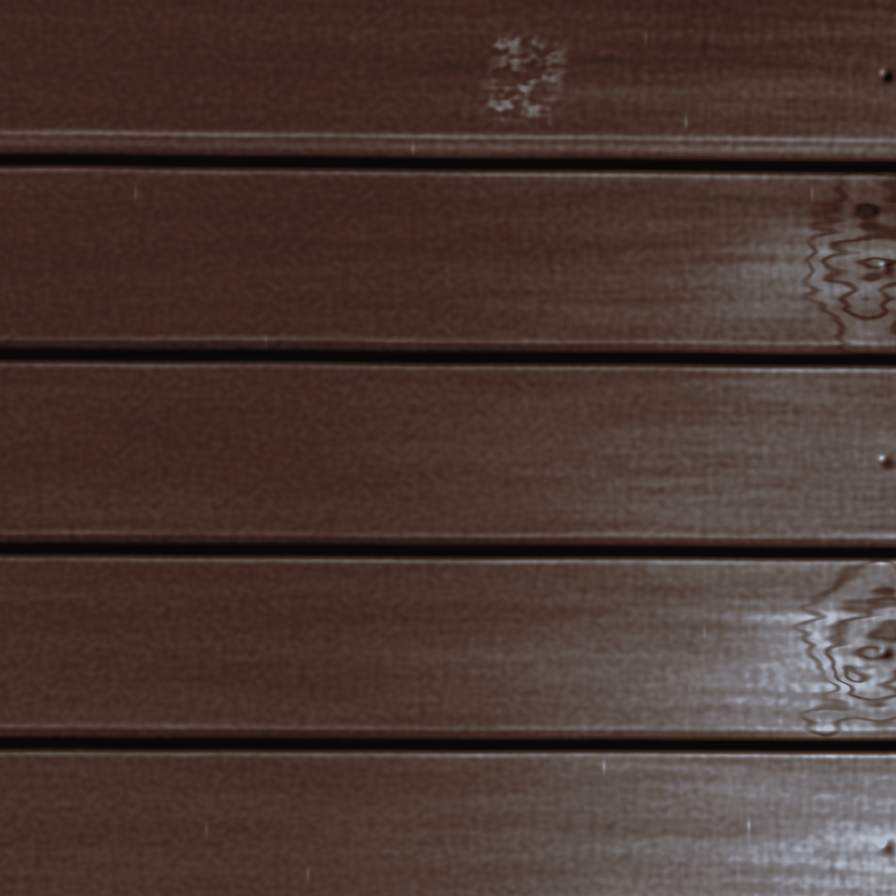
This texture is drawn by a three.js fragment shader. Its source:

```glsl
varying vec2 vUv;

const float PITCH = 0.2162;        // board height, gap to gap
const float FIRST_GAP = 0.169;     // height of the lowest gap
const float GAP_HALF = 0.0085;
const float RIM_OFFSET = 0.0118;   // lit top edge below each gap
const float RIM_WIDTH = 0.0030;
const float BEVEL = 0.0185;        // rounded lower edge of a board
const float BEVEL_TOP = 0.0300;    // the same on the highest board
const float GRAIN = 0.50;
const float MOTTLE = 0.42;
const float SHEEN = 2.75;
const float NAIL_X = 0.985;
const float NAIL_HEIGHT = 0.49;    // fraction of a board
const float KNOT_X = 0.972;
const float SCUFF_BOARD = 3.0;
const vec2 SCUFF_CENTER = vec2(0.583, 0.912);
const int FLECKS = 12;

const vec3 BLACK = vec3(0.04, 0.03, 0.025);
const vec3 DARK = vec3(0.16, 0.11, 0.09);
const vec3 BROWN = vec3(0.25, 0.15, 0.13);
const vec3 UMBER = vec3(0.31, 0.24, 0.21);
const vec3 TAUPE = vec3(0.39, 0.35, 0.33);
const vec3 SILVER = vec3(0.49, 0.48, 0.50);
const vec3 GLINT = vec3(0.70, 0.73, 0.78);

vec2 hash2(vec2 p) {
  p = vec2(dot(p, vec2(127.1, 311.7)), dot(p, vec2(269.5, 183.3)));
  return fract(sin(p) * 43758.545);
}

float corner(vec2 cell, vec2 offset, vec2 f) {
  return dot(hash2(cell + offset) * 2.0 - 1.0, f - offset);
}

float gradientNoise(vec2 p) {
  vec2 i = floor(p), f = fract(p);
  vec2 u = f * f * f * (f * (f * 6.0 - 15.0) + 10.0);
  float low = mix(corner(i, vec2(0.0), f), corner(i, vec2(1.0, 0.0), f), u.x);
  float high = mix(corner(i, vec2(0.0, 1.0), f), corner(i, vec2(1.0), f), u.x);
  return 1.6 * mix(low, high, u.y);
}

float bump(float d, float width) {
  return exp(-d * d / (width * width));
}

// Varnish colour: 0 is black, 2 plain brown, 6 a glint
vec3 varnish(float tone) {
  vec3 c = mix(BLACK, DARK, clamp(tone, 0.0, 1.0));
  c = mix(c, BROWN, clamp(tone - 1.0, 0.0, 1.0));
  c = mix(c, UMBER, clamp(tone - 2.0, 0.0, 1.0));
  c = mix(c, TAUPE, clamp(tone - 3.0, 0.0, 1.0));
  c = mix(c, SILVER, clamp(tone - 4.0, 0.0, 1.0));
  return mix(c, GLINT, clamp(tone - 5.0, 0.0, 1.0));
}

void main() {
  vec2 uv = vUv;

  // Boards, tilting slightly more towards the top
  float y = uv.y + (uv.x - 0.5) * (0.001 + 0.009 * uv.y);
  y += 0.0012 * gradientNoise(vec2(uv.x * 5.0, floor(uv.y * 4.0)));
  float v = (y - FIRST_GAP) / PITCH;
  float board = floor(v);
  float f = fract(v);
  float above = f * PITCH;
  float below = PITCH - above;
  vec2 seed = vec2(board * 7.3, board * 3.1);

  // Daylight sheen growing to the lower right
  float side = smoothstep(0.28, 1.05, uv.x);
  float sheen = side * (1.0 - 0.93 * uv.y);
  float tone = 1.95 + 0.6 * (1.0 - uv.y) * (1.0 - uv.y) + SHEEN * sheen;

  // Long grain, broad streaks and fine mottling
  float streak = gradientNoise(uv * vec2(2.2, 24.0) + seed);
  float grain = gradientNoise(uv * vec2(7.0, 95.0) + seed);
  float mottle = gradientNoise(uv * vec2(105.0, 130.0));
  float ticks = gradientNoise(uv * vec2(130.0, 34.0) + seed);
  float gloss = 0.35 + 0.9 * side;
  tone += gloss * (0.65 * streak + GRAIN * grain + 0.3 * ticks) + MOTTLE * mottle;
  tone += 0.45 * side * bump(f - 0.35, 0.22);

  // Knots on every other board: a pale halo round warped dark rings
  float knotted = 1.0 - step(0.5, mod(board, 2.0));
  vec2 k = vec2(uv.x - KNOT_X, (f - 0.48) * PITCH);
  vec2 warp = vec2(gradientNoise(k * 17.0 + seed), gradientNoise(k * 17.0 - seed));
  float r = length(k * vec2(1.0, 0.8) + 0.035 * warp);
  float rings = pow(0.5 + 0.5 * sin(r * 190.0 + 3.0 * grain), 3.0);
  float core = smoothstep(0.095, 0.06, r);
  tone += knotted * 0.9 * bump(k.x + 0.085, 0.075) * bump(k.y, 0.06);
  tone += knotted * core * (0.5 - 1.9 * rings);

  // Scuffed patch on the highest board
  vec2 s = abs(uv - SCUFF_CENTER + 0.012 * vec2(streak, ticks));
  float patchMask = smoothstep(0.052, 0.025, s.x) * smoothstep(0.058, 0.035, s.y);
  float wear = smoothstep(-0.25, 0.6, gradientNoise(uv * vec2(36.0, 65.0)) + 0.4 * mottle);
  tone += step(abs(board - SCUFF_BOARD), 0.5) * patchMask * wear * 2.1;

  // Scattered upright flecks
  for (int i = 0; i < FLECKS; i++) {
    vec2 d = uv - hash2(vec2(float(i), 4.7));
    tone += 1.1 * bump(d.x, 0.0022) * bump(d.y, 0.008);
  }

  // One nail near the right end of each board
  vec2 n = vec2(uv.x - NAIL_X, (f - NAIL_HEIGHT) * PITCH);
  tone -= 3.0 * bump(length(n - vec2(0.006, -0.005)), 0.007);
  tone += 3.2 * bump(length(n), 0.0045);

  // Rounded lower edge, lit rim and dark gap
  float highest = step(SCUFF_BOARD - 0.5, board);
  float bevel = mix(BEVEL, BEVEL_TOP, highest) + 0.0015 * streak;
  tone -= 0.9 * (1.0 - 0.6 * highest) * smoothstep(bevel, bevel - 0.005, above);
  tone += (0.85 + 0.9 * highest + 0.4 * grain) * bump(above - bevel, 0.0038);
  tone += highest * (1.2 + 0.5 * side) * bump(above - 0.019, 0.006);
  tone += (1.25 + 0.5 * grain) * bump(below - RIM_OFFSET, RIM_WIDTH);
  float gap = smoothstep(GAP_HALF + 0.003, GAP_HALF - 0.005, min(above, below));
  tone = mix(tone, 0.0, gap);

  gl_FragColor = vec4(varnish(tone), 1.0);
}
```
